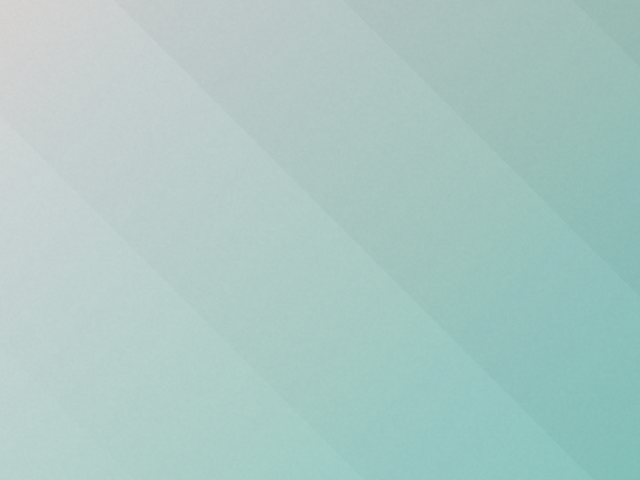
This background is drawn by a WebGL 1 fragment shader. Its source:

```glsl
precision highp float;
// A soft diagonal wash from warm grey (top left) to teal (bottom right),
// crossed by five evenly spaced 45 degree steps that darken toward the
// top right, finished with a faint paper grain from value noise.
uniform vec2 u_resolution;

float hash(vec2 p) {
  vec3 q = fract(vec3(p.xyx) * 0.1031);
  q += dot(q, q.yzx + 33.33);
  return fract((q.x + q.y) * q.z);
}

float valueNoise(vec2 p) {
  vec2 cell = floor(p);
  vec2 f = fract(p);
  f = f * f * (3.0 - 2.0 * f);
  float low = mix(hash(cell), hash(cell + vec2(1.0, 0.0)), f.x);
  float high = mix(hash(cell + vec2(0.0, 1.0)), hash(cell + 1.0), f.x);
  return mix(low, high, f.y);
}

// Warm grey, blue grey, sage, then teal along the main diagonal
vec3 wash(float t) {
  vec3 color = mix(vec3(0.838, 0.826, 0.822), vec3(0.772, 0.812, 0.812),
                   clamp(t / 0.19, 0.0, 1.0));
  color = mix(color, vec3(0.683, 0.796, 0.773), clamp((t - 0.19) / 0.31, 0.0, 1.0));
  color = mix(color, vec3(0.640, 0.790, 0.760), clamp((t - 0.50) / 0.14, 0.0, 1.0));
  color = mix(color, vec3(0.608, 0.783, 0.765), clamp((t - 0.64) / 0.08, 0.0, 1.0));
  return mix(color, vec3(0.535, 0.770, 0.742), clamp((t - 0.72) / 0.28, 0.0, 1.0));
}

// Sum of the steps; zero on the stripe below the central edge
float stripeShade(float across) {
  float blur = 1.0 / u_resolution.y;
  float shade = 0.020;
  for (int i = -2; i <= 2; i++) {
    float k = float(i);
    float edge = 0.237 + 0.478 * k;
    float strength = 0.022 - 0.005 * abs(k) + 0.003 * k;
    shade -= strength * smoothstep(-blur, blur, across - edge);
  }
  return shade;
}

void main() {
  // Height is one unit, measured down from the top left corner
  vec2 p = vec2(gl_FragCoord.x, u_resolution.y - gl_FragCoord.y) / u_resolution.y;
  float aspect = u_resolution.x / u_resolution.y;

  vec3 color = wash((p.x + p.y) / (aspect + 1.0));
  color += stripeShade(p.x - p.y);

  // Fine grain over slightly coarser mottling
  float grain = valueNoise(p * 384.0) - 0.5 + 0.7 * (valueNoise(p * 170.0 + 19.0) - 0.5);
  color += 0.014 * grain;

  gl_FragColor = vec4(color, 1.0);
}
```
